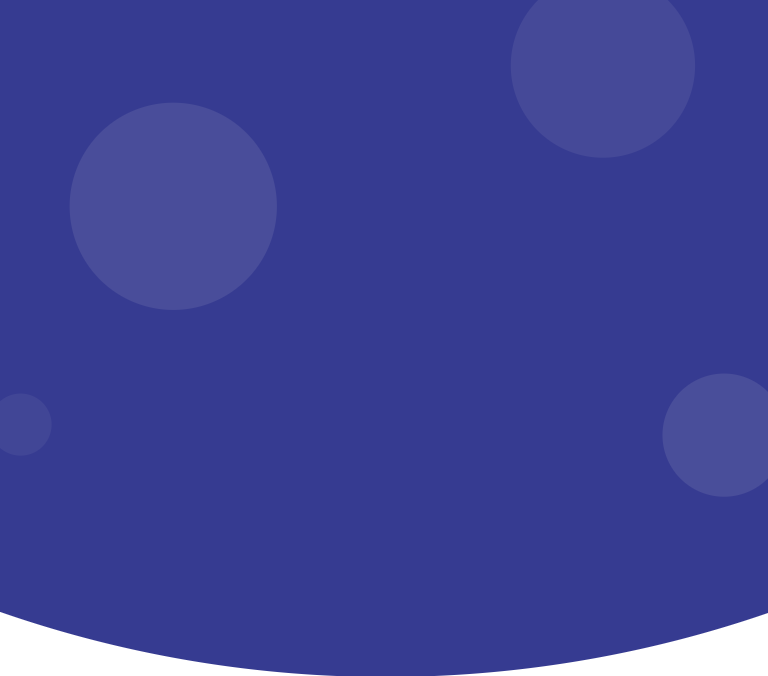
Give the GLSL for this background, as a WebGL 2 fragment shader.

```glsl
#version 300 es
precision highp float;

uniform vec2 u_resolution;
out vec4 fragColor;

#define BASE_COLOR vec3(0.212, 0.231, 0.569)
#define PAPER_COLOR vec3(1.0)
#define TINT_COLOR vec3(0.98, 0.98, 0.92)
#define DOME_CENTER vec2(0.5704, 1.7348)
#define DOME_RADIUS 1.7363
#define DISC_COUNT 4

// Center, radius and opacity of each disc, in canvas heights
const vec4 DISCS[DISC_COUNT] = vec4[DISC_COUNT](
    vec4(0.2563, 0.6948, 0.1533, 0.095),
    vec4(0.8919, 0.9030, 0.1363, 0.075),
    vec4(1.0711, 0.3563, 0.0911, 0.098),
    vec4(0.0304, 0.3719, 0.0459, 0.058)
);

float circleDistance(vec2 p, vec2 center, float radius) {
    return length(p - center) - radius;
}

// Coverage of a shape with an edge one pixel wide
float coverage(float dist, float pixel) {
    return clamp(0.5 - dist / pixel, 0.0, 1.0);
}

void main() {
    float pixel = 1.0 / u_resolution.y;
    vec2 p = gl_FragCoord.xy * pixel;

    // Translucent discs over the flat base
    vec3 color = BASE_COLOR;
    for (int i = 0; i < DISC_COUNT; i++) {
        vec4 disc = DISCS[i];
        float mask = coverage(circleDistance(p, disc.xy, disc.z), pixel);
        color = mix(color, TINT_COLOR, mask * disc.w);
    }

    // Curved lower edge opening onto the paper
    float dome = coverage(circleDistance(p, DOME_CENTER, DOME_RADIUS), pixel);
    color = mix(PAPER_COLOR, color, dome);

    fragColor = vec4(color, 1.0);
}
```
